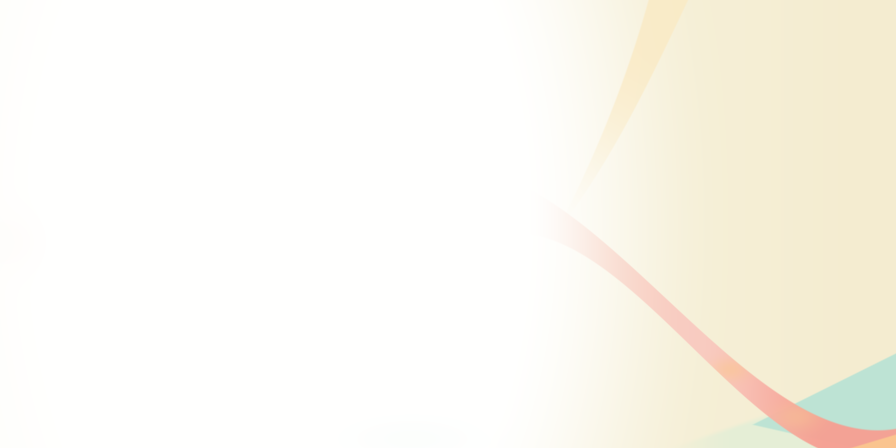
This background is drawn by a Shadertoy shader. Its source:

```glsl
// Cream backdrop with a white glow, two fading ribbons and a mint corner.

const vec3 WHITE  = vec3(1.0, 1.0, 0.997);
const vec3 CREAM  = vec3(0.96, 0.935, 0.835);
const vec3 SAND   = vec3(0.957, 0.925, 0.815);
const vec3 YELLOW = vec3(0.98, 0.915, 0.765);
const vec3 PINK   = vec3(0.975, 0.79, 0.75);
const vec3 CORAL  = vec3(0.965, 0.62, 0.57);
const vec3 ORANGE = vec3(0.98, 0.77, 0.56);
const vec3 MINT   = vec3(0.74, 0.89, 0.83);
const vec3 PALE   = vec3(0.89, 0.935, 0.84);

// Smooth coverage of the side where d is positive
float cover(float d, float soft) {
    return smoothstep(-soft, soft, d);
}

// Cubic curve with coefficients from constant to cubic
float curve(float t, vec4 k) {
    return k.x + t * (k.y + t * (k.z + t * k.w));
}

// Round, soft spot of light
float spot(vec2 p, vec2 center, vec2 size) {
    vec2 q = (p - center) / size;
    return exp(-dot(q, q));
}

// Height of the line through a and b at x
float lineAt(float x, vec2 a, vec2 b) {
    return mix(a.y, b.y, (x - a.x) / (b.x - a.x));
}

// White glow that turns to cream, strongly on the right only
vec3 backdrop(vec2 p) {
    float d = length((p - vec2(0.65, 0.5)) * vec2(1.0, 0.6));
    float side = mix(0.2, 1.0, smoothstep(0.4, 1.0, p.x));
    vec3 cream = mix(CREAM, SAND, smoothstep(1.6, 1.95, p.x));
    vec3 col = mix(WHITE, cream, smoothstep(0.5, 1.0, d) * side);
    col = mix(col, PINK, 0.035 * spot(p, vec2(0.03, 0.46), vec2(0.06)));
    return mix(col, MINT, 0.05 * spot(p, vec2(0.92, 0.02), vec2(0.12, 0.04)));
}

void mainImage(out vec4 fragColor, in vec2 fragCoord) {
    vec2 p = fragCoord / iResolution.xy * vec2(2.0, 1.0);
    float soft = 1.2 / iResolution.y;
    vec3 col = backdrop(p);

    // Yellow ribbon, fading downwards
    float t = p.y - 0.53;
    float left = curve(t, vec4(1.266, 0.497, -0.234, 0.0));
    float right = curve(t, vec4(1.279, 0.70, -0.50, 0.37));
    float band = cover(p.x - left, soft) * cover(right - p.x, soft);
    col = mix(col, YELLOW, band * smoothstep(0.48, 0.9, p.y) * 0.8);

    // Edges of the red ribbon
    float u = p.x - 1.6;
    float top = curve(u, vec4(0.230, -0.88, 0.47, 1.4));
    float bottom = curve(u, vec4(0.172, -0.95, 0.35, 2.1));
    float above = cover(p.y - bottom, soft);
    band = cover(top - p.y, soft) * above;

    // Pale green slope and mint wedge in the corner
    float slope = lineAt(p.x, vec2(1.50, 0.0), vec2(1.80, 0.102));
    float pale = cover(slope - p.y, 0.008) * smoothstep(1.47, 1.65, p.x);
    col = mix(col, PALE, pale * 0.9);
    float ridge = lineAt(p.x, vec2(1.68, 0.052), vec2(2.0, 0.211));
    float foot = lineAt(p.x, vec2(1.68, 0.052), vec2(1.80, 0.025));
    float wedge = cover(ridge - p.y, soft) * cover(p.y - foot, soft);
    col = mix(col, MINT, wedge);

    // Red ribbon, fading to the left
    vec3 red = mix(PINK, CORAL, smoothstep(1.55, 1.85, p.x));
    red = mix(red, ORANGE, 0.6 * spot(p, vec2(1.63, 0.175), vec2(0.04, 0.025)));
    red = mix(red, ORANGE, 0.45 * spot(p, vec2(1.78, 0.07), vec2(0.05, 0.03)));
    col = mix(col, red, band * smoothstep(1.17, 1.55, p.x) * 0.95);

    // Orange fold under the ribbon
    float fold = lineAt(p.x, vec2(1.90, 0.0), vec2(2.0, 0.03));
    col = mix(col, ORANGE, cover(fold - p.y, soft));

    fragColor = vec4(col, 1.0);
}
```
